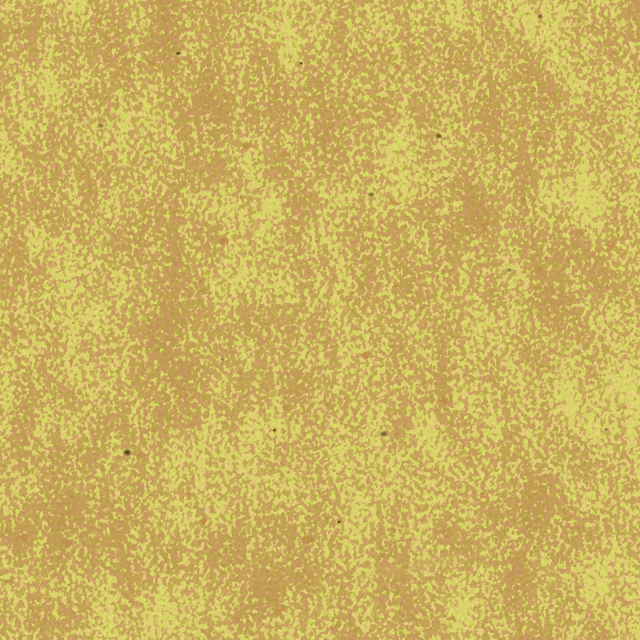
This texture is drawn by a WebGL 2 fragment shader. Its source:

```glsl
#version 300 es
precision highp float;
// Weathered ochre surface with fine yellow lichen-like grains, rusty blemishes and dark specks.

#define GRAIN_FREQ vec2(132.0, 108.0)
#define STREAK_FREQ vec2(50.0, 17.0)
#define PATCH_FREQ vec2(5.5, 4.5)
#define COVER_LEVEL 0.10
#define EDGE_SOFTNESS 0.21
#define TAN_COLOR vec3(0.770, 0.630, 0.347)
#define YELLOW_COLOR vec3(0.858, 0.826, 0.420)
#define RUST_COLOR vec3(0.72, 0.49, 0.23)
#define SPECK_COLOR vec3(0.32, 0.20, 0.08)
#define RUST_CELLS 15.0
#define SPECK_CELLS 8.0

uniform vec2 u_resolution;
out vec4 fragColor;

vec3 hash3(vec2 p) {
    vec3 q = fract(p.xyx * vec3(0.1031, 0.1030, 0.0973));
    q += dot(q, q.yxz + 33.33);
    return fract((q.xxy + q.yzz) * q.zyx);
}

float cornerSlope(vec2 cell, vec2 offset) {
    float angle = 6.28318 * hash3(cell).x;
    return dot(vec2(cos(angle), sin(angle)), offset);
}

float gradientNoise(vec2 p) {
    vec2 cell = floor(p);
    vec2 f = p - cell;
    vec2 w = f * f * f * (f * (f * 6.0 - 15.0) + 10.0);
    vec2 e = vec2(1.0, 0.0);
    float low = mix(cornerSlope(cell, f), cornerSlope(cell + e, f - e), w.x);
    float high = mix(cornerSlope(cell + e.yx, f - e.yx),
                     cornerSlope(cell + e.xx, f - e.xx), w.x);
    return mix(low, high, w.y);
}

vec2 rotate(vec2 p, float angle) {
    float c = cos(angle), s = sin(angle);
    return vec2(c * p.x - s * p.y, s * p.x + c * p.y);
}

// One soft round spot in a share of the cells; radii are in canvas units.
float scatterSpots(vec2 uv, float cells, float share, vec2 radii, vec2 seed) {
    vec2 p = uv * cells;
    vec2 cell = floor(p);
    vec3 place = hash3(cell + seed);
    vec3 kind = hash3(cell + seed + 57.0);
    float dist = length((p - cell - mix(vec2(0.2), vec2(0.8), place.xy)) * vec2(0.85, 1.1)) / cells;
    float radius = mix(radii.x, radii.y, kind.x * kind.x);
    return step(place.z, share) * (0.45 + 0.5 * kind.y) * (1.0 - smoothstep(0.15 * radius, radius, dist));
}

void main() {
    vec2 uv = gl_FragCoord.xy / min(u_resolution.x, u_resolution.y);

    // Broad patches and upright streaks vary the density of the grains
    float patches = gradientNoise(rotate(uv, 0.4) * PATCH_FREQ + 11.3);
    float clumps = gradientNoise(rotate(uv, -0.2) * PATCH_FREQ * vec2(4.0, 2.6) + 31.7);
    float streaks = gradientNoise(uv * STREAK_FREQ + 71.9);
    float density = 0.48 * patches + 0.38 * clumps + 0.40 * streaks;

    // Fine grains, slightly taller than wide, with ragged outlines
    float coarse = gradientNoise(rotate(uv, -0.15) * GRAIN_FREQ + 140.2);
    float fine = gradientNoise(rotate(uv, 0.5) * GRAIN_FREQ * 1.85 + 290.6);
    float field = coarse + 0.70 * fine + density;

    // Blemishes push the grains aside
    float rust = scatterSpots(uv, RUST_CELLS, 0.36, vec2(0.004, 0.013), vec2(19.0, 83.0));
    float speck = scatterSpots(uv, SPECK_CELLS, 0.17, vec2(0.0035, 0.0075), vec2(43.0, 7.0));
    field -= 0.4 * rust;

    float soft = max(EDGE_SOFTNESS, 0.5 * fwidth(field));
    float cover = smoothstep(COVER_LEVEL - soft, COVER_LEVEL + soft, field);

    // Ground tone: a little browner where grains are sparse
    vec3 ground = TAN_COLOR + vec3(0.04, 0.06, 0.04) * (0.6 * patches + 0.5 * clumps);
    ground = mix(ground, RUST_COLOR, 0.6 * rust);
    vec3 color = mix(ground, YELLOW_COLOR, cover);

    // Mottling in hue and lightness
    float hue = gradientNoise(uv * 84.0 + 401.4);
    float light = gradientNoise(rotate(uv, 0.9) * 170.0 + 512.8);
    color += vec3(-0.045, 0.045, -0.08) * hue + vec3(0.07, 0.05, 0.06) * light;

    // Faint pale scuff
    vec2 scuff = rotate(uv - vec2(0.65, 0.115), -0.2) / vec2(0.13, 0.017);
    float scuffMask = (1.0 - smoothstep(0.3, 1.0, length(scuff))) * (0.7 + streaks);
    color = mix(color, vec3(0.84, 0.72, 0.43), 0.4 * scuffMask);

    color = mix(color, SPECK_COLOR, speck);
    fragColor = vec4(clamp(color, 0.0, 1.0), 1.0);
}
```
